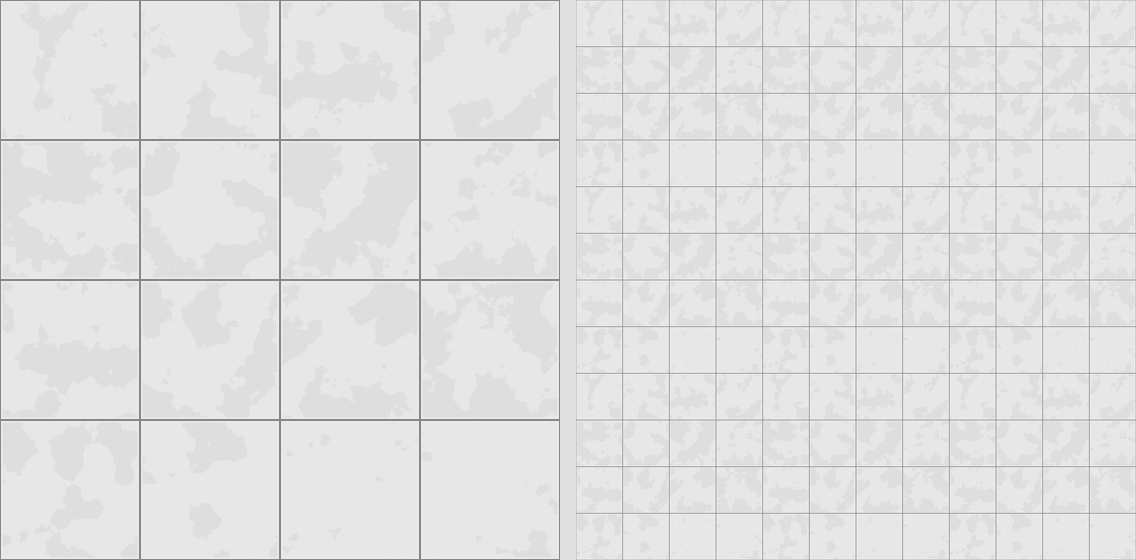
Left: one tile. Right: repeated 3 by 3.
Reproduce this texture procedurally as a three.js fragment shader.

```glsl
varying vec2 vUv;

vec2 hash2(vec2 p) {
  vec3 q = fract(p.xyx * vec3(0.1031, 0.103, 0.0973));
  q += dot(q, q.yzx + 33.33);
  return fract((q.xx + q.yz) * q.zy);
}

float cornerSlope(vec2 corner, vec2 offset) {
  float angle = 6.28318 * hash2(corner).x;
  return dot(vec2(cos(angle), sin(angle)), offset);
}

float gradientNoise(vec2 p) {
  vec2 i = floor(p);
  vec2 f = p - i;
  vec2 u = f * f * f * (f * (f * 6.0 - 15.0) + 10.0);
  vec2 e = vec2(1.0, 0.0);
  float low = mix(cornerSlope(i, f), cornerSlope(i + e, f - e), u.x);
  float high = mix(cornerSlope(i + e.yx, f - e.yx), cornerSlope(i + e.xx, f - e.xx), u.x);
  return mix(low, high, u.y);
}

float fbm(vec2 p) {
  float sum = 0.0;
  float amplitude = 1.0;
  for (int octave = 0; octave < 5; octave++) {
    sum += amplitude * gradientNoise(p);
    p = p * 2.0 + vec2(17.3, 9.7);
    amplitude *= 0.54;
  }
  return sum;
}

void main() {
  // Four by four tiles, with wrapped tile indices
  vec2 grid = vUv * 4.0;
  vec2 tile = mod(floor(grid), 4.0);
  vec2 local = fract(grid);
  vec2 toSide = min(local, 1.0 - local);
  float edge = min(toSide.x, toSide.y);

  // Each tile has its own cloud field and amount of staining
  vec2 seed = floor(hash2(tile + 7.0) * 80.0);
  float amount = hash2(tile + 23.0).y;
  float cloud = fbm(local * 2.6 + seed + 0.37);
  float threshold = mix(0.46, -0.12, amount);
  float stain = smoothstep(-0.025, 0.025, cloud - threshold);

  // Clean, slightly bright rim inside the joint
  float rim = 1.0 - smoothstep(0.012, 0.024, edge);
  vec3 glaze = mix(vec3(0.906), vec3(0.871), stain * (1.0 - rim));
  glaze += 0.012 * rim;

  // Thin grout joint with faintly worn edges
  float wear = 0.001 * gradientNoise(local * 14.0 + seed);
  float grout = 1.0 - smoothstep(0.004, 0.011, edge + wear);
  gl_FragColor = vec4(mix(glaze, vec3(0.53), grout), 1.0);
}
```
